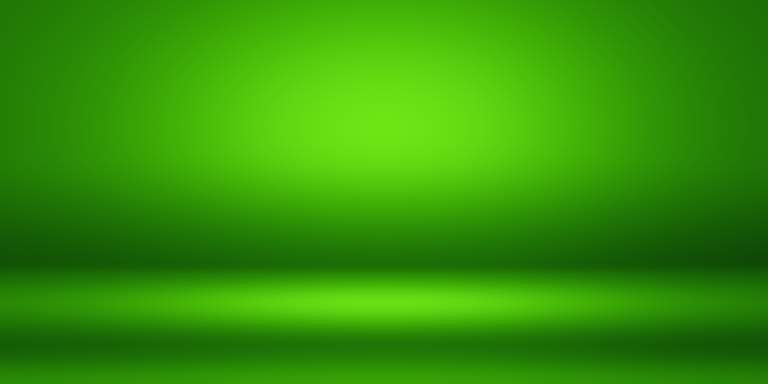
A Shadertoy shader for this background:

```glsl
// A green studio backdrop: a wall lit by one wide soft spot above a glossy floor.
// Gaussian and smoothstep falloffs build a single light level per point, and
// a smooth curve turns that level into a shade of green.

const vec2  SPOT_CENTER = vec2(0.5, 0.67);
const float HORIZON = 0.30;
const float SHEEN_Y = 0.212;   // brightest line of the floor
const float CREASE_Y = 0.10;   // dark line near the front of the floor

float gaussian(float offset, float width) {
    float d = offset / width;
    return exp(-d * d);
}

// Soft hump that is 1 at the peak and 0 at both ends.
float hump(float low, float peak, float high, float v) {
    return smoothstep(low, peak, v) * (1.0 - smoothstep(peak, high, v));
}

// Wall: ambient light that fades toward the horizon, plus the spot.
float wallLight(vec2 uv) {
    vec2 offset = uv - SPOT_CENTER;
    float ambient = mix(0.30, 0.43, smoothstep(HORIZON, 0.6, uv.y));
    float reach = mix(0.31, 0.41, smoothstep(-0.15, 0.15, offset.y));
    return ambient + 0.47 * gaussian(offset.x, 0.36) * gaussian(offset.y, reach);
}

// Floor: a reflected sheen, a dark crease and a lit front strip.
float floorLight(vec2 uv) {
    float across = gaussian(uv.x - SPOT_CENTER.x, 0.35);
    float ambient = mix(0.35, 0.46, across);
    float sheen = hump(CREASE_Y, SHEEN_Y, HORIZON + 0.015, uv.y);
    float front = 1.0 - smoothstep(0.0, CREASE_Y, uv.y);
    return ambient + mix(0.13, 0.42, across) * sheen + 0.18 * front;
}

// Red grows with the square of green, so bright areas turn toward lime.
vec3 greenShade(float level) {
    float red = 0.5 * level * level + 0.016;
    float blue = 0.02 + 0.06 * smoothstep(0.65, 0.92, level);
    return vec3(red, level, blue);
}

void mainImage(out vec4 fragColor, in vec2 fragCoord) {
    vec2 uv = fragCoord / iResolution.xy;

    // Blend the two surfaces across a blurred horizon.
    float wallMask = smoothstep(HORIZON - 0.015, HORIZON + 0.02, uv.y);
    float level = mix(floorLight(uv), wallLight(uv), wallMask);

    // The right side falls off slightly more than the left.
    level -= 0.035 * smoothstep(0.6, 1.0, uv.x);

    fragColor = vec4(greenShade(level), 1.0);
}
```
